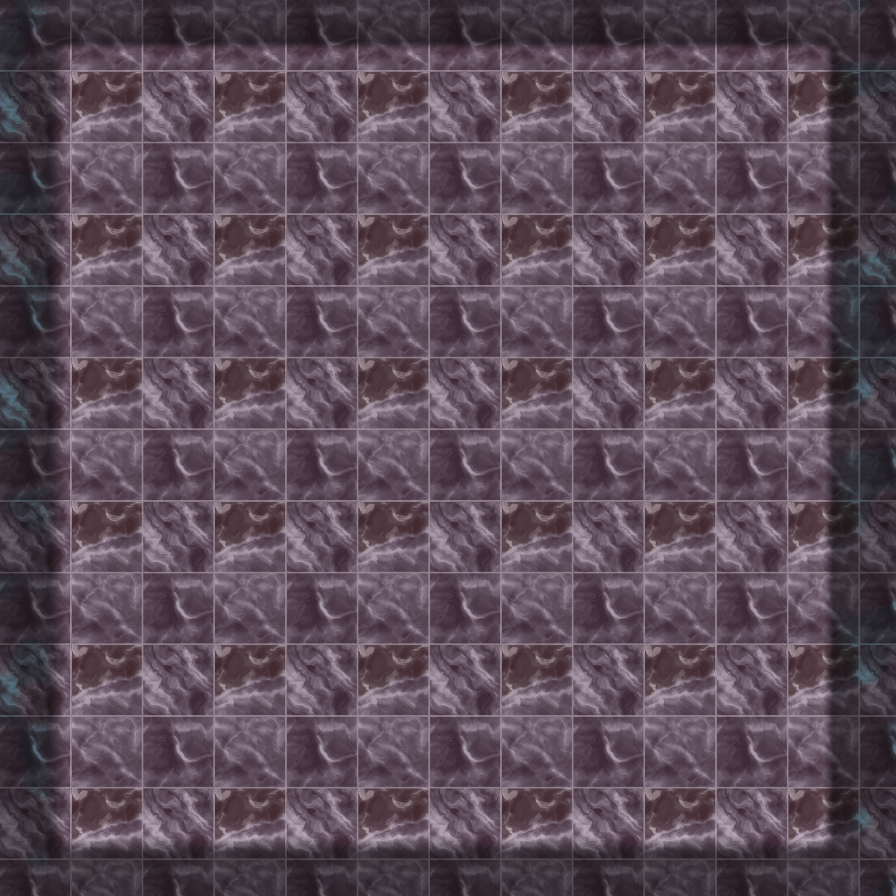
A WebGL 2 fragment shader for this texture:

```glsl
#version 300 es
precision highp float;
// Plum marble tiles, 12.5 across and down, in a repeating block of two by two.
// Each of the four kinds is warped fractal noise with its own veins; pale grout
// lines separate them, and a soft dark frame shades the outer rim.

uniform vec2 u_resolution;
out vec4 fragColor;

float hash(vec2 p) {
  return fract(sin(dot(p, vec2(127.1, 311.7))) * 43758.5453);
}

float noise(vec2 p) {
  vec2 i = floor(p), f = fract(p);
  f = f * f * (3.0 - 2.0 * f);
  return mix(mix(hash(i), hash(i + vec2(1, 0)), f.x),
             mix(hash(i + vec2(0, 1)), hash(i + 1.0), f.x), f.y);
}

float fbm(vec2 p) {
  float sum = 0.0, amp = 0.53;
  for (int i = 0; i < 4; i++) {
    sum += amp * noise(p);
    p = mat2(1.6, 1.2, -1.2, 1.6) * p + 5.3;
    amp *= 0.5;
  }
  return sum;
}

float vein(float d, float width) {
  return exp(-d * d / (width * width));
}

// q: position inside the tile, y upwards; kind: parity of column and row
vec3 marble(vec2 q, vec2 kind) {
  vec2 seed = 17.0 * kind + 3.0;
  vec2 w = q + 0.3 * (vec2(fbm(q * 3.5 + seed), fbm(q * 3.5 + seed + 9.0)) - 0.5);
  float cloud = fbm(w * 4.0 + seed) - 0.5;
  float grain = fbm(w * 9.0 + seed + 4.0);
  float tone, warmth = 0.0;

  if (kind.x > 0.5 && kind.y > 0.5) {
    // brown upper half above two rising veins
    float rise = w.y - 0.26 - 0.42 * w.x;
    warmth = smoothstep(-0.08, 0.1, rise);
    tone = mix(0.47, 0.27, warmth) + 0.9 * cloud;
    tone += 0.42 * vein(rise, 0.045) + 0.3 * vein(w.y - 0.1 - 0.3 * w.x, 0.035);
    tone += 0.4 * warmth * smoothstep(0.5, 0.72, grain);
  } else if (kind.y > 0.5) {
    // pale streaks falling steeply to the right
    vec2 along = vec2(dot(w, vec2(0.8, 0.6)) * 11.0, dot(w, vec2(0.6, -0.8)) * 2.5);
    tone = 0.53 + 1.7 * (fbm(along + seed) - 0.5) + 0.4 * cloud;
    tone -= 0.2 * smoothstep(0.1, 0.8, q.x - q.y);
  } else if (kind.x > 0.5) {
    // even plum with falling veins and one bright fleck
    tone = 0.42 + 1.1 * cloud + 0.3 * vein(w.x + w.y - 1.0, 0.07);
    tone += 0.2 * vein(w.x + 0.8 * w.y - 0.55, 0.05);
    tone += 0.4 * vein(length(q - vec2(0.68, 0.82)), 0.08);
  } else {
    // dark plum with a forked vein and wisps at top and bottom
    tone = 0.25 + 1.1 * cloud;
    tone += 0.42 * vein(w.y - 0.5 - 0.12 * sin(7.0 * w.x), 0.04) * smoothstep(0.35, 0.6, q.x);
    tone += 0.4 * vein(w.x - 0.52 + 0.4 * (w.y - 0.5), 0.05) * vein(q.y - 0.5, 0.3);
    tone += 0.32 * vein(w.y - 0.86, 0.06) + 0.3 * vein(w.y - 0.14 - 0.1 * w.x, 0.08);
  }

  // fine threads and grain shared by all kinds
  float ridge = 1.0 - abs(2.0 * fbm(w * 5.0 + seed + 30.0) - 1.0);
  tone += 0.2 * pow(ridge, 10.0) + 0.3 * (grain - 0.5);

  vec3 plum = vec3(0.25, 0.165, 0.215);
  vec3 mauve = vec3(0.395, 0.33, 0.39);
  vec3 pale = vec3(0.66, 0.60, 0.66);
  vec3 col = mix(plum, mauve, clamp(tone * 2.0, 0.0, 1.0));
  col = mix(col, pale, clamp(tone * 2.0 - 1.0, 0.0, 1.0));
  return col + warmth * vec3(0.01, 0.0, -0.025);
}

void main() {
  vec2 uv = gl_FragCoord.xy / u_resolution;

  // tiles are counted from the upper left
  vec2 grid = vec2(uv.x, 1.0 - uv.y) * 12.5;
  vec2 q = fract(grid);
  vec3 col = marble(vec2(q.x, 1.0 - q.y), mod(floor(grid), 2.0));

  // grout
  vec2 pixel = 12.5 / u_resolution;
  vec2 gap = abs(fract(grid + 0.512) - 0.5);
  vec2 line = 1.0 - smoothstep(0.012 - 0.5 * pixel, 0.012 + 0.5 * pixel, gap);
  col = mix(col, vec3(0.64, 0.58, 0.63), 0.72 * max(line.x, line.y));

  // inner panel, with softer left and lower edges
  float panel = smoothstep(0.052, 0.076, uv.x) * (1.0 - smoothstep(0.918, 0.932, uv.x))
              * smoothstep(0.045, 0.068, uv.y) * (1.0 - smoothstep(0.943, 0.955, uv.y));
  vec2 inset = min(uv - vec2(0.065, 0.06), vec2(0.925, 0.949) - uv);
  float depth = min(inset.x, inset.y);
  vec3 lit = col * (1.0 + 0.16 * exp(-max(depth, 0.0) / 0.014));

  // dim rim, darkest next to the panel, with teal glints at the sides
  vec3 rim = col * mix(0.6, 0.45, exp(-max(-depth, 0.0) / 0.02));
  float side = smoothstep(0.0, 0.03, -inset.x) * smoothstep(0.45, 0.65, noise(uv * 23.0));
  float glint = smoothstep(0.36, 0.6, col.g);
  rim += side * (vec3(-0.02, 0.015, 0.015) + glint * vec3(-0.04, 0.05, 0.07));

  fragColor = vec4(mix(rim, lit, panel), 1.0);
}
```
